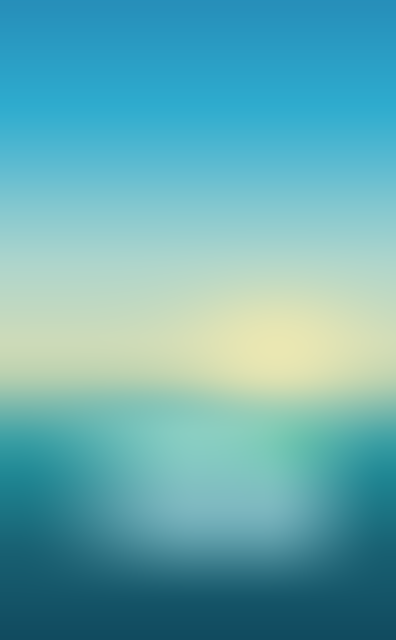
Reproduce this background procedurally as a Shadertoy shader.

```glsl
// A blurred seascape: blue sky fading to a pale horizon, then deep teal water.
// A smoothed ramp of colour stops sets the height gradient; a soft sun glow
// and a wide, feathered reflection are blended over it.

#define SUN_POS      vec2(0.70, 0.545)
#define SUN_SIZE     vec2(0.23, 0.090)
#define SUN_COLOR    vec3(0.918, 0.906, 0.698)
#define SHINE_TOP    vec3(0.525, 0.804, 0.765)
#define SHINE_LOW    vec3(0.495, 0.718, 0.755)
#define GREEN_POS    vec2(0.79, 0.685)
#define GREEN_COLOR  vec3(0.380, 0.765, 0.665)
#define RAMP_BLUR    0.014

// Each stop holds a colour and its depth below the top edge.
const int STOPS = 12;
const vec4 ramp[STOPS] = vec4[STOPS](
    vec4(0.150, 0.555, 0.725, 0.00),
    vec4(0.180, 0.675, 0.810, 0.17),
    vec4(0.345, 0.725, 0.816, 0.25),
    vec4(0.510, 0.780, 0.812, 0.32),
    vec4(0.680, 0.835, 0.800, 0.41),
    vec4(0.812, 0.859, 0.720, 0.54),
    vec4(0.725, 0.816, 0.686, 0.59),
    vec4(0.500, 0.730, 0.675, 0.63),
    vec4(0.225, 0.625, 0.645, 0.685),
    vec4(0.120, 0.530, 0.580, 0.74),
    vec4(0.094, 0.375, 0.445, 0.86),
    vec4(0.065, 0.290, 0.370, 1.00));

vec3 rampColor(float depth) {
    vec3 color = ramp[0].rgb;
    for (int i = 1; i < STOPS; i++) {
        float start = ramp[i - 1].a;
        float blend = clamp((depth - start) / (ramp[i].a - start), 0.0, 1.0);
        color = mix(color, ramp[i].rgb, blend);
    }
    return color;
}

// Averages nearby depths so that no stop shows as a crease.
vec3 smoothRamp(float depth) {
    vec3 sum = vec3(0.0);
    for (int i = -2; i <= 2; i++) {
        sum += rampColor(depth + float(i) * RAMP_BLUR * 0.6);
    }
    return sum / 5.0;
}

float softSpot(vec2 p, vec2 center, vec2 size) {
    vec2 d = (p - center) / size;
    return exp(-dot(d, d));
}

void mainImage(out vec4 fragColor, in vec2 fragCoord) {
    // x runs rightward, y runs downward, both from 0 to 1
    vec2 p = fragCoord / iResolution.xy;
    p.y = 1.0 - p.y;

    vec3 color = smoothRamp(p.y);

    // Reflection on the water, feathered on all four sides
    float across = smoothstep(0.04, 0.50, p.x) * (1.0 - smoothstep(0.66, 0.98, p.x));
    float along = smoothstep(0.58, 0.68, p.y) * (1.0 - smoothstep(0.78, 0.95, p.y));
    vec3 shine = mix(SHINE_TOP, SHINE_LOW, smoothstep(0.68, 0.82, p.y));
    shine = mix(shine, GREEN_COLOR, 0.8 * softSpot(p, GREEN_POS, vec2(0.16, 0.06)));
    color = mix(color, shine, across * along);

    // Sun glow above the horizon
    color = mix(color, SUN_COLOR, softSpot(p, SUN_POS, SUN_SIZE));

    fragColor = vec4(color, 1.0);
}
```
